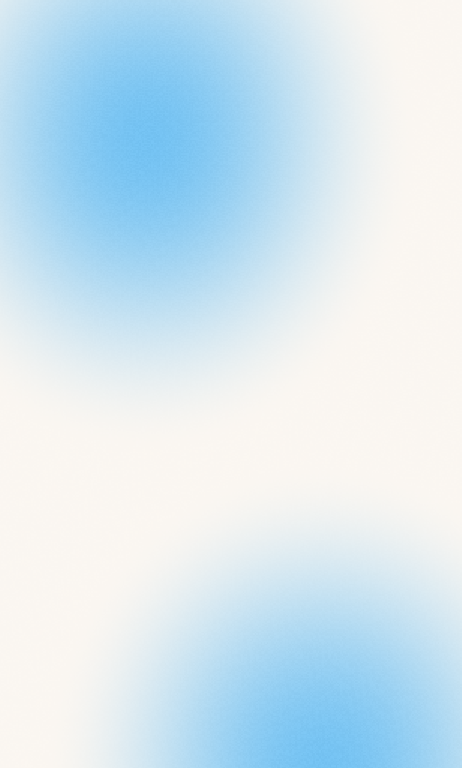
Write a WebGL 2 fragment shader that draws this background.

```glsl
#version 300 es
precision highp float;

uniform vec2 u_resolution;
out vec4 outColor;

const vec3 CREAM = vec3(0.982, 0.966, 0.946);
const vec3 SKY = vec3(0.455, 0.762, 0.950);

// Glow centres and radii, as fractions of the canvas
const vec2 UPPER_CENTER = vec2(0.319, 0.818);
const vec2 UPPER_RADIUS = vec2(0.590, 0.410);
const vec2 LOWER_CENTER = vec2(0.700, -0.005);
const vec2 LOWER_RADIUS = vec2(0.610, 0.405);

const float GRAIN_ROWS = 512.0;
const float GRAIN_BASE = 0.003;
const float GRAIN_GLOW = 0.022;

float hash(vec2 p) {
    return fract(sin(dot(p, vec2(127.1, 311.7))) * 43758.5453);
}

// Soft ellipse: 1 at its centre, easing to 0 at its radius
float glow(vec2 uv, vec2 center, vec2 radius) {
    return 1.0 - smoothstep(0.0, 1.0, length((uv - center) / radius));
}

void main() {
    vec2 uv = gl_FragCoord.xy / u_resolution;

    // Overlapping glows combine without exceeding full strength
    float upper = glow(uv, UPPER_CENTER, UPPER_RADIUS);
    float lower = glow(uv, LOWER_CENTER, LOWER_RADIUS);
    float strength = 1.0 - (1.0 - upper) * (1.0 - lower);
    vec3 color = mix(CREAM, SKY, strength);

    // Fine grain, stronger inside the glows
    vec2 cell = floor(gl_FragCoord.xy / u_resolution.y * GRAIN_ROWS);
    float grain = hash(cell) - 0.5;
    color += grain * mix(GRAIN_BASE, GRAIN_GLOW, strength);

    outColor = vec4(clamp(color, 0.0, 1.0), 1.0);
}
```
